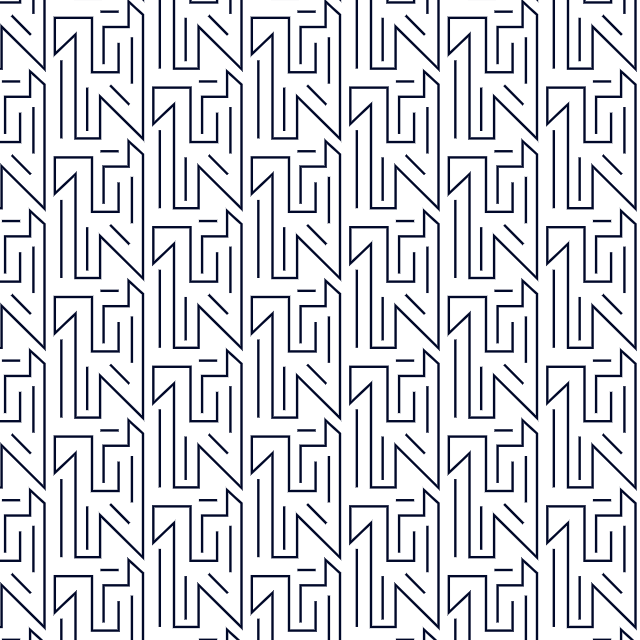
Give the GLSL for this pattern, as a WebGL 1 fragment shader.

```glsl
precision highp float;
// Navy line maze on white: one angular outline with five loose strokes,
// repeated in upright columns, every other column shifted by half a period.
// Each line is a butt-ended box; crossing strips fill the mitred corners.

uniform vec2 u_resolution;

#define CANVAS 768.0               // design units across the canvas
#define PERIOD vec2(118.2, 167.5)  // column pitch and vertical repeat
#define ORIGIN vec2(65.8, 21.4)    // top left corner of the first outline
#define MARGIN 6.0                 // gap kept left of each outline
#define LINE_WIDTH 2.85
#define INK vec3(0.0, 0.03, 0.16)
#define PAPER vec3(1.0)

// Pen state: the sample point, the last vertex and the nearest ink
vec2 point;
vec2 pen;
float lastStrip;
float inkDistance;

void moveTo(vec2 start) {
  pen = start;
  lastStrip = 1e4;
}

void lineTo(vec2 end) {
  vec2 span = end - pen;
  vec2 dir = normalize(span);
  vec2 rel = point - 0.5 * (pen + end);
  float strip = abs(dir.x * rel.y - dir.y * rel.x) - 0.5 * LINE_WIDTH;
  float caps = abs(dot(rel, dir)) - 0.5 * length(span);
  float mitre = max(strip, lastStrip);
  inkDistance = min(inkDistance, min(max(strip, caps), mitre));
  lastStrip = strip;
  pen = end;
}

void stroke(vec2 start, vec2 end) {
  moveTo(start);
  lineTo(end);
}

// One motif, with y pointing down from the top left corner
void drawMotif() {
  // Continuous outline
  moveTo(vec2(76.5, 30.0));
  lineTo(vec2(76.5, 65.3));
  lineTo(vec2(44.6, 65.3));
  lineTo(vec2(44.6, 0.0));
  lineTo(vec2(0.0, 0.0));
  lineTo(vec2(0.0, 43.5));
  lineTo(vec2(24.8, 20.0));
  lineTo(vec2(24.8, 144.7));
  lineTo(vec2(54.3, 144.7));
  lineTo(vec2(54.3, 94.3));
  lineTo(vec2(105.8, 145.2));
  lineTo(vec2(105.8, -3.7));
  lineTo(vec2(88.5, -19.5));
  lineTo(vec2(88.5, 11.0));
  lineTo(vec2(58.5, 11.0));
  lineTo(vec2(58.5, 55.6));

  // Loose strokes
  stroke(vec2(54.7, -7.4), vec2(76.6, -7.4));
  stroke(vec2(92.5, 23.3), vec2(92.5, 79.0));
  stroke(vec2(66.4, 81.0), vec2(89.4, 104.2));
  stroke(vec2(7.8, 51.0), vec2(7.8, 144.7));
  stroke(vec2(38.8, 83.7), vec2(38.8, 135.8));
}

void main() {
  vec2 uv = gl_FragCoord.xy / u_resolution;
  float pixel = CANVAS / u_resolution.y;
  vec2 pos = vec2(uv.x * u_resolution.x / u_resolution.y, 1.0 - uv.y) * CANVAS - ORIGIN;

  // Fold into one cell of a half-drop repeat
  float column = floor((pos.x + MARGIN) / PERIOD.x);
  pos.x -= column * PERIOD.x;
  pos.y = mod(pos.y - 0.5 * PERIOD.y * mod(column, 2.0), PERIOD.y);

  // This motif, and the one below whose peak reaches into the cell
  inkDistance = 1e4;
  for (int i = 0; i < 2; i++) {
    point = pos - vec2(0.0, float(i) * PERIOD.y);
    drawMotif();
  }

  float coverage = clamp(0.5 - inkDistance / pixel, 0.0, 1.0);
  gl_FragColor = vec4(mix(PAPER, INK, coverage), 1.0);
}
```
